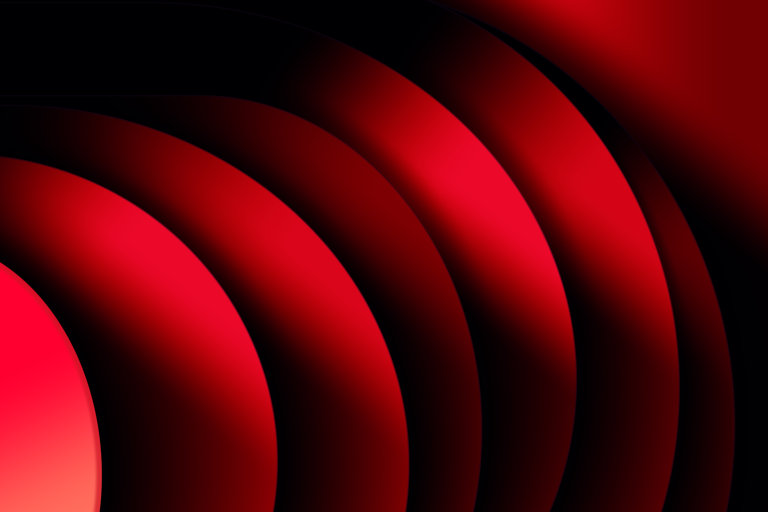
Write a Shadertoy shader that draws this background.

```glsl
// Nested curved red sheets, lit by a slanted beam that fades into black.
// Half-ellipses are stacked front to back; each sheet has a soft shadow line,
// a fade toward the upper left and a faint glow along its outer rim.

const int SHEETS = 7;

// Sheet outlines, inner to outer: centre x, centre y, radius x, radius y
const vec4 OUTLINE[SHEETS] = vec4[SHEETS](
    vec4(-0.156, 0.072, 0.355, 0.463),
    vec4(-0.078, 0.098, 0.621, 0.602),
    vec4( 0.023, 0.092, 0.777, 0.703),
    vec4( 0.391, 0.160, 0.551, 0.654),
    vec4( 0.293, 0.258, 0.834, 0.738),
    vec4( 0.547, 0.242, 0.781, 0.816),
    vec4( 0.586, 0.170, 0.850, 0.869));

// Lighting: shadow line, fade start, fade end, beam strength
// (entry 0 is the innermost sheet, which has its own glow)
const vec4 LIGHT[SHEETS] = vec4[SHEETS](
    vec4(0.000, -2.000, -1.900, 1.00),
    vec4(0.468, -0.580, -0.132, 0.92),
    vec4(0.659, -0.503,  0.142, 0.86),
    vec4(0.854, -0.366,  0.220, 0.50),
    vec4(0.956, -0.132,  0.298, 0.92),
    vec4(1.102,  0.044,  0.513, 0.83),
    vec4(1.151,  0.435,  0.747, 0.36));
const float RIM_GLOW[SHEETS] = float[SHEETS](0.0, 0.55, 0.50, 0.27, 0.25, 0.33, 0.20);

const vec4  BACK_LIGHT = vec4(1.376, -2.0, -1.9, 0.88);
const float BACK_GLOW  = 0.10;
const float BACK_DEPTH = 0.30;

const vec2  ACROSS = vec2(0.62, 0.78);   // normal of the shadow line
const vec2  ALONG  = vec2(0.78, -0.62);  // direction of the beam fade
const float PENUMBRA = 0.10;

const vec3  CORE_ROSE   = vec3(1.00, 0.00, 0.19);
const vec3  CORE_SALMON = vec3(1.00, 0.43, 0.36);
const vec3  CORE_RIM    = vec3(0.80, 0.08, 0.14);
const vec3  EDGE_TINT   = vec3(0.07, 0.02, 0.10);
const float EDGE_WIDTH  = 0.004;

// Approximate distance to an ellipse whose left half is stretched flat
float sheetDistance(vec2 p, vec4 e) {
    vec2 d = p - e.xy;
    vec2 q = vec2(max(d.x, 0.0), d.y) / e.zw;
    float k = length(q);
    return (k - 1.0) * k / max(length(q / e.zw), 1e-4);
}

// Brightness to red, with a touch of pink in the highlights
vec3 redRamp(float s) {
    float hot = pow(s, 6.0);
    return vec3(s, 0.05 * hot, 0.006 + 0.25 * hot);
}

// Light on a sheet; band runs from 0 at the inner sheet to 1 at its own rim
float sheetLight(vec2 p, vec4 light, float glow, float band) {
    float v = dot(p, ACROSS) - light.x;
    float beam = smoothstep(-PENUMBRA, PENUMBRA, v);
    float fade = smoothstep(light.y, light.z, dot(p, ALONG));
    float contact = mix(0.55, 1.0, smoothstep(0.0, 0.35, band));
    return mix(glow * pow(band, 1.3), light.w * contact, beam) * fade;
}

vec3 coreColor(vec2 p, float d) {
    float warm = smoothstep(-0.28, 0.10, 0.5 * p.x - p.y);
    vec3 c = mix(CORE_ROSE, CORE_SALMON, warm);
    return mix(c, CORE_RIM, 0.7 * smoothstep(-0.016, -0.006, d));
}

void mainImage(out vec4 fragColor, in vec2 fragCoord) {
    vec2 p = fragCoord / iResolution.y;
    float aa = 0.8 / iResolution.y;
    vec3 color = vec3(0.0);
    float open = 1.0;       // share of the pixel not yet covered
    float inner = 1.0;      // distance to the next sheet inward

    // Sheets, front to back
    for (int i = 0; i < SHEETS; i++) {
        float d = sheetDistance(p, OUTLINE[i]);
        float cover = 1.0 - smoothstep(-aa, aa, d);
        float gap = max(inner, 0.0);
        float band = clamp(gap / max(gap - d, 1e-4), 0.0, 1.0);
        vec3 c = i == 0 ? coreColor(p, d)
                        : redRamp(sheetLight(p, LIGHT[i], RIM_GLOW[i], band));
        if (i > 0) c = mix(c, EDGE_TINT, 0.6 * smoothstep(-EDGE_WIDTH, 0.0, d));
        color += open * cover * c;
        open *= 1.0 - cover;
        inner = d;
    }

    // Wall behind the sheets, dimmer toward the right
    float gap = max(inner, 0.0);
    float wall = sheetLight(p, BACK_LIGHT, BACK_GLOW, gap / (gap + BACK_DEPTH));
    wall *= mix(1.0, 0.5, smoothstep(0.98, 1.45, p.x));
    color += open * redRamp(wall);

    fragColor = vec4(color, 1.0);
}
```
